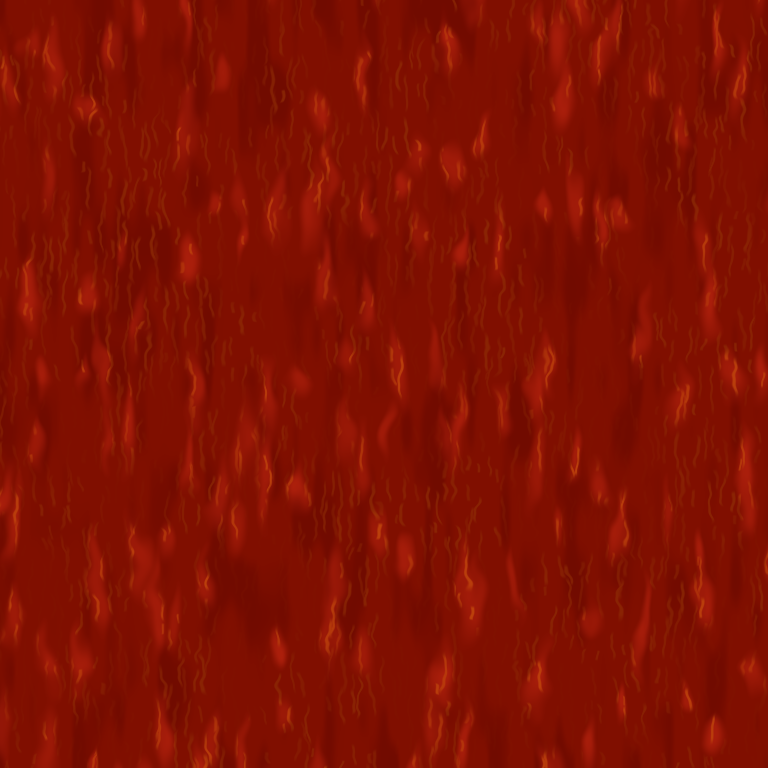
This texture is drawn by a WebGL 1 fragment shader. Its source:

```glsl
precision highp float;
// Dark red molten surface with soft glowing drips and thin wavy orange veins.
// Drips and veins are scattered cell by cell; smooth noise shades the ground,
// bends the drips and breaks the veins into patches.

uniform vec2 u_resolution;

#define DRIP_CELLS vec2(24.0, 8.5)
#define DRIP_SIZE vec2(0.0165, 0.056)
#define DRIP_SHARE 0.66
#define VEIN_CELLS vec2(80.0, 21.0)
#define VEIN_WIDTH 0.0025
#define VEIN_LENGTH 0.029
#define GROUND vec3(0.50, 0.058, 0.0)
#define SHADE vec3(0.445, 0.042, 0.0)
#define GLOW vec3(0.67, 0.12, 0.045)
#define VEIN_FAINT vec3(0.56, 0.18, 0.02)
#define VEIN_HOT vec3(0.74, 0.26, 0.045)

float hash(vec2 p) {
  return fract(sin(dot(p, vec2(127.1, 311.7))) * 4375.85);
}

vec4 hash4(vec2 p) {
  return vec4(hash(p), hash(p + 37.2), hash(p + 71.9), hash(p + 113.4));
}

float noise(vec2 p) {
  vec2 i = floor(p);
  vec2 f = fract(p);
  f = f * f * (3.0 - 2.0 * f);
  return mix(mix(hash(i), hash(i + vec2(1.0, 0.0)), f.x),
             mix(hash(i + vec2(0.0, 1.0)), hash(i + 1.0), f.x), f.y);
}

// Soft teardrops, round below and narrow above.
float drips(vec2 p) {
  vec2 home = floor(p * DRIP_CELLS);
  float dark = 1.0;
  for (int y = -1; y <= 1; y++) {
    for (int x = -1; x <= 1; x++) {
      vec2 cell = home + vec2(float(x), float(y));
      vec4 rnd = hash4(cell);
      vec4 shape = hash4(cell + 211.3);
      vec2 q = p - (cell + rnd.xy) / DRIP_CELLS;
      q.x += (shape.z - 0.5) * 0.3 * q.y;
      q /= DRIP_SIZE * mix(vec2(0.6, 0.4), vec2(1.2, 1.3), shape.xy);
      q.x /= mix(1.0, 0.65, smoothstep(-0.5, 1.0, q.y));
      float body = 1.0 - smoothstep(0.15, 1.15, length(q));
      float strength = step(rnd.z, DRIP_SHARE) * mix(0.6, 1.0, rnd.w);
      dark *= 1.0 - body * strength;
    }
  }
  return 1.0 - dark;
}

// Short upright strokes, each with its own bends, lean and length.
float veins(vec2 p, float pixel) {
  vec2 home = floor(p * VEIN_CELLS);
  float ink = 0.0;
  for (int y = -1; y <= 1; y++) {
    for (int x = -1; x <= 1; x++) {
      vec2 cell = home + vec2(float(x), float(y));
      vec4 rnd = hash4(cell + 401.7);
      vec4 shape = hash4(cell + 613.1);
      vec2 q = p - (cell + rnd.xy) / VEIN_CELLS;
      float phase = 6.28 * shape.x;
      q.x += 0.0018 * sin(q.y * mix(60.0, 160.0, rnd.z) + phase)
           + 0.0006 * sin(q.y * 370.0 + phase * 3.0)
           + (shape.y - 0.5) * 0.2 * q.y;
      float reach = VEIN_LENGTH * mix(0.25, 1.2, shape.z);
      float taper = 1.0 - smoothstep(0.6, 1.0, abs(q.y) / reach);
      float width = VEIN_WIDTH * mix(0.75, 1.1, shape.w) + 0.5 * pixel;
      float line = 1.0 - smoothstep(0.2 * width, width, abs(q.x));
      ink = max(ink, line * taper * mix(0.4, 1.0, rnd.z) * step(rnd.w, 0.78));
    }
  }
  return ink;
}

void main() {
  float pixel = 1.0 / u_resolution.y;
  vec2 p = gl_FragCoord.xy * pixel;

  // Bend the space so that edges run unevenly.
  vec2 bend = vec2(noise(p * vec2(50.0, 30.0)), noise(p * 34.0 + 19.0)) - 0.5;
  float kink = noise(p * vec2(70.0, 75.0) + 7.0) - 0.5;
  float glow = drips(p + bend * vec2(0.016, 0.024));
  float ink = veins(p + bend * vec2(0.006, 0.010) + vec2(0.004 * kink, 0.0), pixel);

  // Ground with upright shaded streaks.
  float streak = 0.5 * noise(p * vec2(28.0, 9.0) + 53.0)
               + 0.5 * noise(p * vec2(70.0, 16.0) + 87.0);
  vec3 color = mix(GROUND, SHADE, smoothstep(0.48, 0.78, streak));

  // Glow, mottled by fine upright grain.
  float grain = noise(p * vec2(95.0, 26.0) + 31.0);
  glow *= mix(0.75, 1.1, grain);
  color = mix(color, GLOW, clamp(glow, 0.0, 1.0));

  // Veins burn inside the drips and fade to brown outside.
  float patches = smoothstep(0.3, 0.75, noise(p * vec2(19.0, 9.0) + 11.0));
  float heat = smoothstep(0.05, 0.6, glow);
  float cover = ink * mix(0.08 + 0.62 * patches, 0.95, heat);
  color = mix(color, mix(VEIN_FAINT, VEIN_HOT, heat), cover);

  gl_FragColor = vec4(color, 1.0);
}
```
